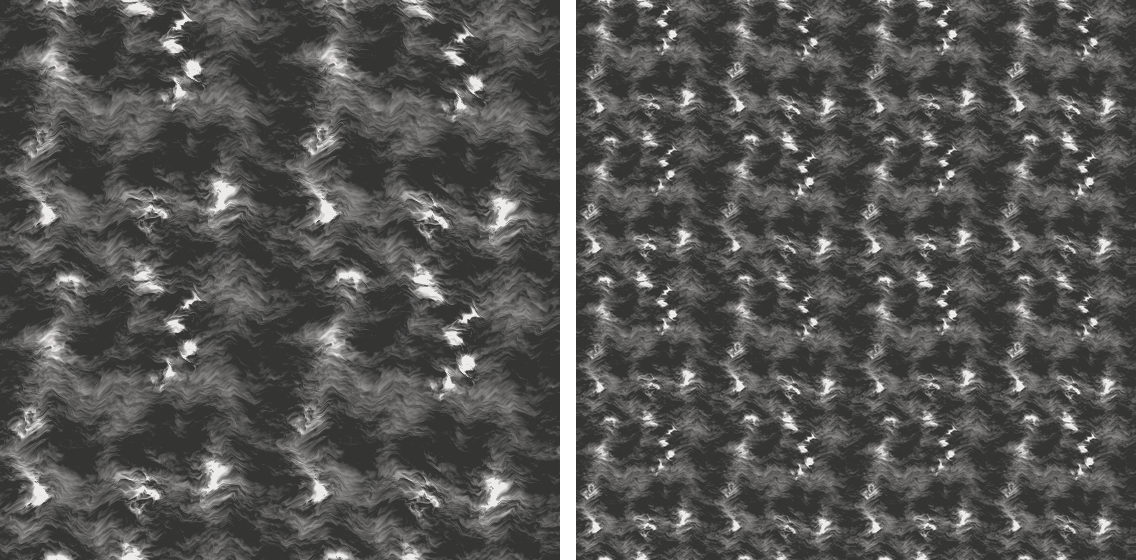
Left, the tile; right, the same tile 2 across and 2 down.
Give the GLSL for this texture, as a WebGL 1 fragment shader.

```glsl
precision highp float;
uniform vec2 u_resolution;

const float TAU = 6.28319;
const float REPEATS = 2.0;
const float MEAN_CELL = 0.44;
const vec3 STONE_TINT = vec3(1.0, 0.99, 0.983);

vec2 hash2(vec2 cell) {
  vec2 mixed = vec2(dot(cell, vec2(127.1, 311.7)), dot(cell, vec2(269.5, 183.3)));
  return fract(sin(mixed) * 43758.5);
}

// Distance to the nearest scattered point, wrapping after a whole period
float cellular(vec2 p, vec2 period) {
  vec2 cell = floor(p);
  vec2 local = p - cell;
  float nearest = 4.0;
  for (int y = -1; y <= 1; y++) {
    for (int x = -1; x <= 1; x++) {
      vec2 side = vec2(float(x), float(y));
      vec2 wrapped = floor(mod(cell + side + 0.5, period));
      vec2 d = side + hash2(wrapped) - local;
      nearest = min(nearest, dot(d, d));
    }
  }
  return sqrt(nearest);
}

float layeredCells(vec2 p, vec2 period) {
  float sum = 0.0;
  float weight = 0.5;
  for (int i = 0; i < 4; i++) {
    sum += weight * cellular(p * period, period);
    period *= 2.0;
    weight *= 0.5;
  }
  return sum / 0.9375;
}

// Swirling distortion from layered sines of whole frequency
vec2 swirl(vec2 p, float amount) {
  float frequency = 3.0;
  for (int i = 0; i < 5; i++) {
    vec2 phase = vec2(0.0, 1.7) + 2.4 * float(i);
    p += amount / frequency * sin(TAU * frequency * p.yx + phase);
    frequency = 2.0 * frequency - 1.0;
  }
  return p;
}

// Slow drift over the canvas, so the repeats differ slightly
vec2 drift(vec2 uv) {
  return 0.022 * sin(TAU * uv.yx + vec2(0.6, 2.1))
       + 0.009 * sin(TAU * 3.0 * uv.yx + vec2(1.9, 4.0));
}

// Pale mineral patches on a swaying lattice, denser on one side
float patchGlow(vec2 p) {
  float glow = 0.0;
  for (int row = 0; row < 4; row++) {
    for (int column = 0; column < 3; column++) {
      vec2 centre = vec2((float(column) + 0.5) / 3.0, float(row) / 4.0);
      vec2 wave = cos(TAU * (centre - vec2(0.2, 0.18)));
      float strength = smoothstep(0.42, 0.6, 0.5 + 0.3 * (wave.x + wave.y));
      float sway = 0.5 + 0.5 * cos(TAU * centre.x);
      centre.x += 0.1 * sway * cos(TAU * (centre.y + 0.125));
      vec2 d = p - centre;
      d = (d - floor(d + 0.5)) * vec2(1.2, 0.9);
      float radius = mix(0.048, 0.07, hash2(vec2(column, row)).x);
      glow += strength * exp(-dot(d, d) / (radius * radius));
    }
  }
  return glow;
}

// One winding pale vein, broader at its foot
float veinGlow(vec2 p) {
  p = fract(p);
  float path = 0.64 + 0.045 * cos(TAU * (p.y - 0.745) / 0.22);
  float width = mix(0.05, 0.028, smoothstep(0.64, 0.8, p.y));
  float offset = (p.x - path) / width;
  float ends = smoothstep(0.58, 0.65, p.y) * (1.0 - smoothstep(0.89, 0.98, p.y));
  return ends * exp(-offset * offset);
}

void main() {
  vec2 uv = gl_FragCoord.xy / u_resolution;
  vec2 tile = REPEATS * uv + drift(uv);
  vec2 p = swirl(tile, 0.045);

  // Broad clouds, and fine wrinkles folded by them and lit from above
  vec2 grain = vec2(10.0, 14.0);
  float cloud = layeredCells(p, vec2(5.0));
  vec2 folded = p + (cloud - MEAN_CELL) * vec2(0.12, 0.08);
  float wrinkle = layeredCells(folded, grain);
  float slope = wrinkle - layeredCells(folded + vec2(0.002, 0.006), grain);
  float filament = 1.0 - smoothstep(0.0, 0.05, abs(wrinkle - MEAN_CELL));

  // Pale mineral with ragged, lacy edges
  vec2 ragged = mix(tile, p, 0.6);
  ragged += (cloud - MEAN_CELL) * vec2(0.13, -0.12);
  ragged += (wrinkle - MEAN_CELL) * vec2(-0.08, 0.1);
  float glow = patchGlow(ragged) + veinGlow(ragged);
  glow = min(glow * (1.0 + 0.15 * sin(TAU * (uv.x + uv.y))), 1.0);
  float halo = pow(glow, 0.25);
  float lace = glow * (0.5 + 1.2 * smoothstep(0.25, 0.6, wrinkle));

  // Combined tone
  float tone = 0.262 + 0.68 * (cloud - MEAN_CELL);
  tone += slope * (0.9 + 0.9 * halo);
  tone += 0.06 * halo + filament * (0.02 + 0.08 * halo);
  tone += 0.65 * pow(min(lace, 1.1), 1.5);
  gl_FragColor = vec4(clamp(tone, 0.205, 0.93) * STONE_TINT, 1.0);
}
```
